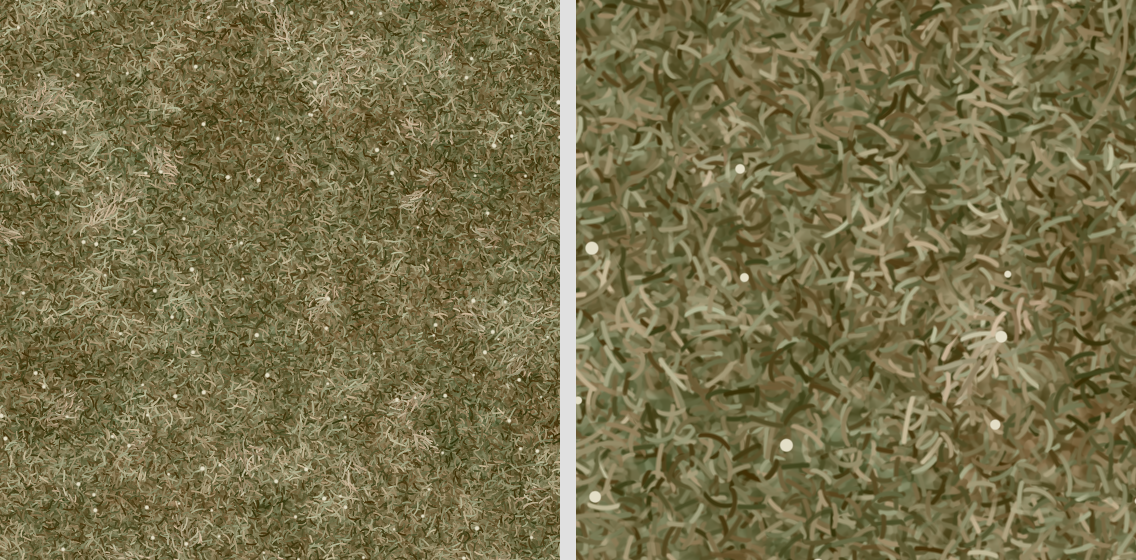
Left: the whole. Right: its middle third, enlarged.
Give the GLSL for this texture, as a Shadertoy shader.

```glsl
// Dry meadow seen from above: mossy ground, fine grass, straw tufts and daisies.
// Soft cellular noise colours the ground; layers of jittered curved blades are
// laid over it, with fans of straw growing from scattered tuft roots.

const vec3 SHADE = vec3(0.29, 0.26, 0.11);
const vec3 STRAW = vec3(0.75, 0.72, 0.60);
const vec3 DAISY = vec3(0.89, 0.87, 0.78);
const vec3 GREEN_TINT = vec3(-0.035, 0.015, 0.005);
const vec3 BROWN_TINT = vec3(0.035, -0.015, -0.025);
const vec3 TUFT_TINT = vec3(0.01, -0.015, 0.0);
const float BLADE_WIDTH = 0.0024;
const float TUFT_CELLS = 8.0;
const float TUFT_SHARE = 0.55;
const float DAISY_CELLS = 18.0;
const float DAISY_SHARE = 0.4;
const float TAU = 6.2832;

vec3 hash3(vec2 p) {
    vec3 q = fract(p.xyx * vec3(0.1031, 0.1030, 0.0973));
    q += dot(q, q.yxz + 33.33);
    return fract((q.xxy + q.yzz) * q.zyx);
}

// Cellular noise whose cell values blend softly at the borders
float softCells(vec2 p) {
    vec2 cell = floor(p);
    float sum = 0.0, weight = 0.0001;
    for (int y = -1; y <= 1; y++)
    for (int x = -1; x <= 1; x++) {
        vec2 id = cell + vec2(x, y);
        vec3 h = hash3(id + 7.0);
        vec2 d = id + h.xy - p;
        float w = exp(-7.0 * dot(d, d));
        sum += w * h.z;
        weight += w;
    }
    return sum / weight;
}

vec3 grassColor(float tone, float hue) {
    return mix(SHADE, STRAW, tone) + mix(GREEN_TINT, BROWN_TINT, hue);
}

// One layer of blades; a spread below 1 fans them out from the root
void blades(inout vec3 color, vec2 p, float cells, float seed, float density,
            vec2 tones, vec2 root, float spread, vec3 tint) {
    vec2 g = p * cells, cell = floor(g);
    float width = max(BLADE_WIDTH, 1.2 / iResolution.y);
    for (int y = -1; y <= 1; y++)
    for (int x = -1; x <= 1; x++) {
        vec2 id = cell + vec2(x, y);
        vec3 place = hash3(id + seed * 17.3);
        vec3 look = hash3(id + seed * 31.7 + 91.0);
        vec2 center = id + place.xy;
        vec2 away = center / cells - root;
        float angle = (place.z - 0.5) * TAU * spread;
        if (spread < 1.0) angle += atan(away.y, away.x + 0.00001);
        vec2 axis = vec2(cos(angle), sin(angle));
        vec2 d = g - center;
        vec2 q = vec2(dot(d, axis), dot(d, vec2(-axis.y, axis.x)));
        q.y += (look.x - 0.5) * q.x * q.x;
        q.x = max(abs(q.x) - mix(0.35, 0.85, look.y), 0.0);
        float cover = 1.0 - smoothstep(0.2 * width, width, length(q) / cells);
        cover *= clamp((density - look.z) * 8.0, 0.0, 1.0);
        float tone = mix(tones.x, tones.y, fract(look.x * 7.0 + look.y * 5.0));
        color = mix(color, grassColor(tone, place.z) + tint, cover);
    }
}

// Strongest tuft at p: root in xy, coverage in z
vec3 tuftAt(vec2 p, float ragged) {
    vec2 g = p * TUFT_CELLS, cell = floor(g);
    vec3 best = vec3(0.0);
    for (int y = -1; y <= 1; y++)
    for (int x = -1; x <= 1; x++) {
        vec2 id = cell + vec2(x, y);
        vec3 h = hash3(id + 211.0), k = hash3(id + 307.0);
        if (k.x > TUFT_SHARE) continue;
        vec2 axis = vec2(cos(h.z * TAU), sin(h.z * TAU));
        float radius = mix(0.17, 0.34, k.y);
        vec2 center = id + h.xy, d = g - center;
        vec2 q = vec2(dot(d, axis) * 0.75, dot(d, vec2(-axis.y, axis.x)) * 1.2);
        float reach = length(q) / radius + (ragged - 0.5) * 0.9;
        float mask = (1.0 - smoothstep(0.3, 1.15, reach)) * mix(0.5, 1.0, k.z);
        if (mask > best.z) best = vec3((center - axis * radius * 1.3) / TUFT_CELLS, mask);
    }
    return best;
}

float daisies(vec2 p) {
    vec2 g = p * DAISY_CELLS, cell = floor(g);
    float soft = 1.0 / iResolution.y, cover = 0.0;
    for (int y = -1; y <= 1; y++)
    for (int x = -1; x <= 1; x++) {
        vec2 id = cell + vec2(x, y);
        vec3 h = hash3(id + 401.0);
        float radius = mix(0.002, 0.004, hash3(id + 503.0).x);
        float d = length(g - id - h.xy) / DAISY_CELLS;
        cover = max(cover, step(h.z, DAISY_SHARE) * (1.0 - smoothstep(radius - soft, radius + soft, d)));
    }
    return cover;
}

void mainImage(out vec4 fragColor, in vec2 fragCoord) {
    vec2 p = fragCoord / iResolution.y;

    // Broad patches, clumps and grain
    float clump = softCells(p * 38.0 + 5.0);
    float patches = 0.4 * softCells(p * 6.0) + 0.35 * softCells(p * 15.0 + 3.0) + 0.25 * clump;
    float hue = 0.6 * softCells(p * 11.0 + 40.0) + 0.4 * softCells(p * 75.0 + 60.0);
    float grain = 0.6 * softCells(p * 210.0) + 0.4 * softCells(p * 95.0 + 20.0);
    vec3 tuft = tuftAt(p, clump);

    // Ground and fine grass
    float tone = 0.31 + 0.8 * (grain - 0.5) + 0.35 * (patches - 0.5) - 0.15 * tuft.z;
    vec3 color = grassColor(tone, hue * 1.6 - 0.3);
    float lift = 0.3 * (patches - 0.5);
    for (float i = 0.0; i < 4.0; i++)
        blades(color, p, 120.0 - 14.0 * i, i + 1.0, 0.65, vec2(-0.12, 0.82) + lift, vec2(0.0), 1.0, vec3(0.0));

    // Loose straw, thicker on dry patches, and a few long stalks
    float dry = 0.05 + 0.55 * smoothstep(0.46, 0.72, patches);
    for (float i = 0.0; i < 3.0; i++)
        blades(color, p, 78.0 - 14.0 * i, i + 11.0, dry, vec2(0.55, 1.05), vec2(0.0), 1.0, vec3(0.0));
    blades(color, p, 17.0, 21.0, 0.12, vec2(0.5, 0.9), vec2(0.0), 1.0, vec3(0.0));

    // Straw tufts
    if (tuft.z > 0.0)
        for (float i = 0.0; i < 4.0; i++)
            blades(color, p, 84.0 - 9.0 * i, i + 31.0, tuft.z, vec2(0.4, 1.12), tuft.xy, 0.24, TUFT_TINT);

    color = mix(color, DAISY, daisies(p));
    fragColor = vec4(clamp(color, 0.0, 1.0), 1.0);
}
```
